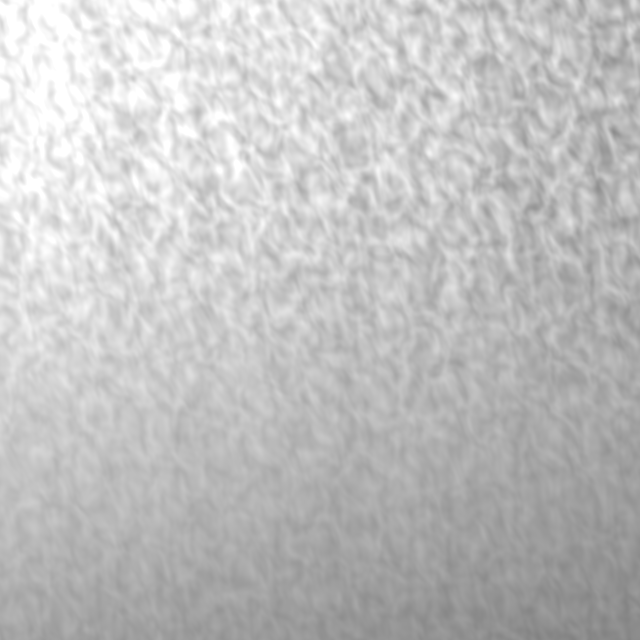
This texture is drawn by a WebGL 2 fragment shader. Its source:

```glsl
#version 300 es
precision highp float;
// Soft grey mottled surface, lit from the upper left and fading downwards.
// A smooth brightness ramp carries layered gradient noise, stretched upright,
// whose contrast grows towards the top, plus faint vertical streaks.

uniform vec2 u_resolution;
out vec4 fragColor;

// Ramp along each side: value at the bottom, slope, curvature
const vec3 LEFT_RAMP = vec3(0.645, 0.53, -0.16);
const vec3 RIGHT_RAMP = vec3(0.53, 0.40, -0.21);

const vec2 GRAIN_FREQ = vec2(50.0, 36.0);   // cells across the canvas
const float GRAIN_LEAN = 0.22;              // sideways drift of the grain
const float FINE_SCALE = 1.9;
const float FINE_SHARE = 0.45;
const float CLUMP_SCALE = 0.38;
const float CLUMP_SHARE = 0.32;
const float GRAIN_LOW = 0.065;              // contrast at the bottom
const float GRAIN_HIGH = 0.205;             // contrast at the top
const vec2 STREAK_FREQ = vec2(13.0, 1.6);
const float STREAK_AMOUNT = 0.075;
const vec2 BRUSH_FREQ = vec2(85.0, 11.0);
const float BRUSH_AMOUNT = 0.022;

// Integer hash giving a value in 0..1 for each lattice cell
float hash(vec2 cell) {
    uvec2 q = uvec2(ivec2(cell) + 4096) * uvec2(1597u, 3812u);
    uint n = (q.x ^ q.y) * 74763u + q.x * 7919u;
    n = (n ^ (n >> 15)) * 668265u;
    n = (n ^ (n >> 13)) * 974711u;
    n ^= n >> 16;
    return float(n & 65535u) / 65536.0;
}

// Slope contribution of one lattice corner
float corner(vec2 cell, vec2 offset) {
    float angle = 6.28319 * hash(cell);
    return dot(vec2(cos(angle), sin(angle)), offset);
}

// Gradient noise with quintic blending, centred on zero
float noise(vec2 p) {
    vec2 i = floor(p);
    vec2 f = p - i;
    vec2 w = f * f * f * (f * (f * 6.0 - 15.0) + 10.0);
    vec2 e = vec2(1.0, 0.0);
    float low = mix(corner(i, f), corner(i + e.xy, f - e.xy), w.x);
    float high = mix(corner(i + e.yx, f - e.yx), corner(i + e.xx, f - e.xx), w.x);
    return mix(low, high, w.y);
}

// Mottled grain: main blobs, finer detail and loose clumps
float grain(vec2 uv) {
    vec2 p = vec2(uv.x + GRAIN_LEAN * uv.y, uv.y) * GRAIN_FREQ;
    p += 0.5 * vec2(noise(p * 0.5 + 31.0), noise(p * 0.5 + 67.0));
    return noise(p)
         + FINE_SHARE * noise(p * FINE_SCALE + 17.3)
         + CLUMP_SHARE * noise(p * CLUMP_SCALE + 53.7);
}

float ramp(vec3 r, float y) {
    return r.x + y * (r.y + y * r.z);
}

void main() {
    vec2 uv = gl_FragCoord.xy / u_resolution;

    // Broad lighting
    float shade = mix(ramp(LEFT_RAMP, uv.y), ramp(RIGHT_RAMP, uv.y), uv.x);

    // Grain, stronger in the upper half
    float upper = smoothstep(0.2, 0.8, uv.y);
    shade += mix(GRAIN_LOW, GRAIN_HIGH, upper) * grain(uv);

    // Vertical streaks, broad and fine
    shade += STREAK_AMOUNT * uv.y * noise(uv * STREAK_FREQ + 5.4);
    shade += BRUSH_AMOUNT * noise(uv * BRUSH_FREQ + 91.0);

    fragColor = vec4(vec3(clamp(shade, 0.0, 1.0)), 1.0);
}
```
